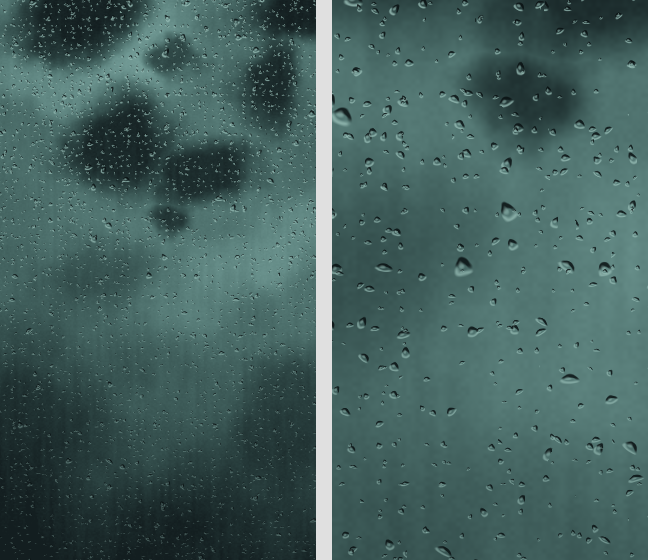
Left, the full canvas; right, a detail of the centre.
A WebGL 1 fragment shader for this texture:

```glsl
precision highp float;

uniform vec2 u_resolution;

const vec3 STORM = vec3(0.075, 0.118, 0.125);
const vec3 MIST = vec3(0.45, 0.61, 0.59);
const vec3 GLINT = vec3(0.60, 0.75, 0.72);
const vec3 RIM = vec3(0.035, 0.065, 0.07);

float hash(vec2 p) {
  return fract(sin(dot(p, vec2(127.1, 311.7))) * 43758.5453);
}

float noise(vec2 p) {
  vec2 i = floor(p);
  vec2 f = fract(p);
  f = f * f * (3.0 - 2.0 * f);
  vec2 e = vec2(1.0, 0.0);
  return mix(mix(hash(i), hash(i + e), f.x),
             mix(hash(i + e.yx), hash(i + e.xx), f.x), f.y);
}

float fbm(vec2 p) {
  float sum = 0.0;
  float amp = 0.5;
  for (int i = 0; i < 5; i++) {
    sum += amp * noise(p);
    p = mat2(1.6, 1.2, -1.2, 1.6) * p + 7.3;
    amp *= 0.5;
  }
  return sum;
}

mat2 rotation(float a) {
  return mat2(cos(a), sin(a), -sin(a), cos(a));
}

float blob(vec2 p, vec2 center, vec2 radius) {
  return 1.0 - smoothstep(0.4, 1.3, length((p - center) / radius));
}

// Sky brightness: vertical falloff, pale banks and dark clouds
float skyTone(vec2 p) {
  vec2 warp = vec2(fbm(p * 5.0), fbm(p * 5.0 + 19.0)) - 0.48;
  vec2 q = p + 0.22 * warp;
  float tone = mix(0.07, 0.63, smoothstep(-0.05, 1.0, q.y + 0.22 * (q.x - 0.5)));
  tone += 0.34 * (fbm(p * vec2(3.0, 3.6) + 4.0) - 0.48);

  tone += 0.24 * blob(q, vec2(0.22, 1.52), vec2(0.30, 0.10));
  tone += 0.26 * blob(q, vec2(0.52, 1.61), vec2(0.13, 0.16));
  vec2 bank = rotation(-0.6) * (q - vec2(0.80, 0.95));
  tone += 0.17 * blob(bank, vec2(0.0), vec2(0.42, 0.12));

  float dark = blob(q, vec2(0.23, 1.72), vec2(0.23, 0.15));
  dark = max(dark, blob(q, vec2(0.96, 1.74), vec2(0.22, 0.12)));
  dark = max(dark, 0.9 * blob(q, vec2(0.84, 1.51), vec2(0.13, 0.18)));
  dark = max(dark, 0.92 * blob(q, vec2(0.38, 1.32), vec2(0.19, 0.17)));
  dark = max(dark, 0.88 * blob(q, vec2(0.62, 1.24), vec2(0.18, 0.12)));
  dark = max(dark, 0.75 * blob(q, vec2(0.54, 1.08), vec2(0.08, 0.08)));
  dark = max(dark, 0.65 * blob(q, vec2(0.58, 1.57), vec2(0.09, 0.06)));
  dark = max(dark, 0.35 * blob(q, vec2(0.30, 0.90), vec2(0.18, 0.16)));
  dark = max(dark, 0.50 * blob(q, vec2(0.06, 0.42), vec2(0.30, 0.30)));
  dark = max(dark, 0.50 * blob(q, vec2(0.92, 0.45), vec2(0.15, 0.22)));
  return mix(tone, 0.03, dark);
}

vec3 skyColor(float tone) {
  float t = clamp(tone, 0.0, 1.0);
  return mix(STORM, MIST, t) + vec3(-0.02, 0.02, 0.01) * t * (1.0 - t) * 2.0;
}

// One sparse layer of drops: x is the dark arch, y the bright crescent
vec2 dropLayer(vec2 p, float cells, float seed, float pixel) {
  vec2 g = p * cells + seed * vec2(3.7, 5.3);
  vec2 id = floor(g) + seed * 57.0;
  float height = smoothstep(0.5, 1.6, p.y);
  float strings = noise(vec2(p.x * 45.0, p.y * 5.0));
  float chance = mix(0.34, 0.46, height) * (0.55 + 0.9 * strings);
  float present = step(hash(id), chance);

  float pick = hash(id + 11.3);
  float radius = mix(0.085, 0.2, pick * pick) * mix(0.85, 1.08, height);
  vec2 jitter = vec2(hash(id + 23.1), hash(id + 37.9)) - 0.5;
  vec2 q = fract(g) - 0.5 - 0.56 * jitter;
  q = rotation((hash(id + 41.7) - 0.5) * 1.5) * q / radius;
  float aspect = mix(0.65, 1.25, hash(id + 53.3)) + 0.2 * height;
  q /= vec2(1.0 / aspect, aspect) * 0.9;
  q.x *= 1.0 + 0.35 * q.y;
  q += 0.2 * (vec2(noise(q * 1.5 + id), noise(q * 1.5 - id)) - 0.5);

  float soft = max(0.16, 0.8 * pixel * cells / radius);
  float d = length(q);
  float body = 1.0 - smoothstep(1.0 - soft, 1.0 + soft, d);
  float core = 1.0 - smoothstep(0.62 - soft, 0.62 + soft, length(q + vec2(0.0, 0.3)));
  float arch = body * (1.0 - core) * smoothstep(-0.35, 0.35, q.y + 0.2 * q.x);
  float crescent = body * smoothstep(0.35, 0.85, d) * smoothstep(0.0, 0.6, -q.y - 0.25 * q.x);
  float glint = 1.0 - smoothstep(0.12, 0.4 + soft, length(q - vec2(-0.25, 0.15)));
  return present * vec2(arch, max(crescent, 0.7 * glint * body));
}

void main() {
  vec2 p = gl_FragCoord.xy / u_resolution.x;
  float pixel = 1.0 / u_resolution.x;

  // Sky behind the wet pane
  float tone = skyTone(p);
  tone += 0.06 * (noise(p * vec2(80.0, 9.0)) - 0.5);
  tone += 0.05 * (noise(p * 210.0) - 0.5);
  vec3 color = skyColor(tone);

  // Drops from large to fine
  float strength = mix(0.42, 0.85, smoothstep(0.1, 1.5, p.y));
  for (int i = 0; i < 5; i++) {
    float layer = float(i);
    vec2 drop = dropLayer(p, 17.0 + 8.0 * layer, layer + 1.0, pixel);
    color = mix(color, RIM, 0.85 * drop.x);
    color = mix(color, GLINT, strength * drop.y);
  }

  gl_FragColor = vec4(color, 1.0);
}
```
